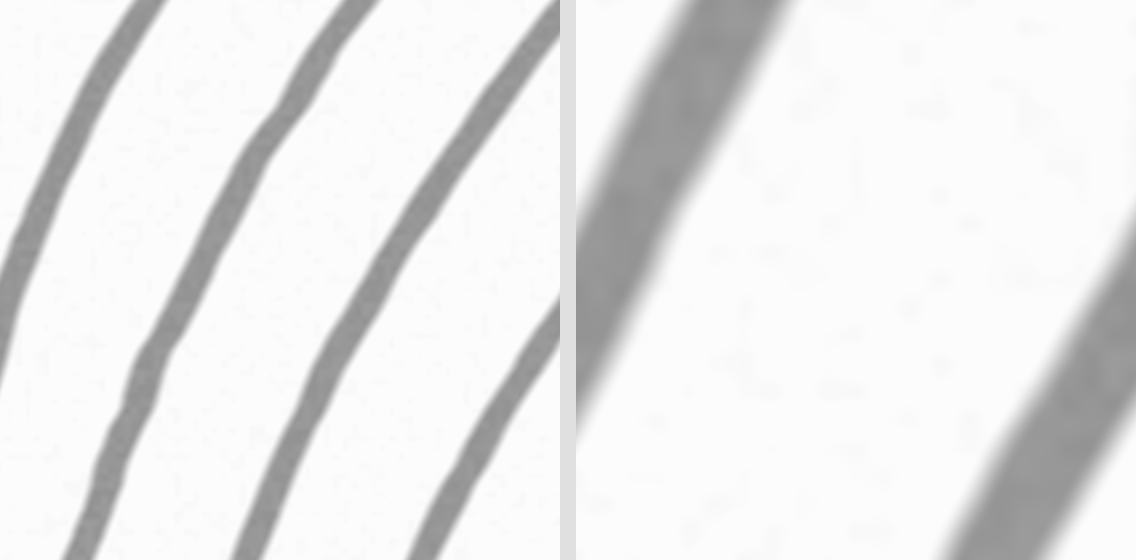
Left: the whole. Right: its middle third, enlarged.
Reproduce this pattern procedurally as a WebGL 1 fragment shader.

```glsl
precision highp float;
// Four soft grey brush strokes sweep up to the right across near-white paper.
// Each stroke is a parabola x(y) with noise for its hand-drawn waver and width;
// faint value noise mottles the ink and specks the paper.

uniform vec2 u_resolution;

const int STROKES = 4;
// Stroke centre: x = FOOT + y * (LEAN + y * BEND), one component per stroke.
const vec4 FOOT = vec4(-0.074, 0.143, 0.436, 0.755);
const vec4 LEAN = vec4(0.057, 0.301, 0.376, 0.450);
const vec4 BEND = vec4(0.284, 0.198, 0.208, 0.270);
const vec4 WAVER = vec4(0.005, 0.010, 0.006, 0.008);

const float HALF_WIDTH = 0.0262;
const float WIDTH_VARIATION = 0.0035;
const float EDGE_SOFTNESS = 0.0115;
const float WAVER_FREQUENCY = 11.0;
const float INK_GRAIN = 75.0;
const float PAPER_GRAIN = 60.0;
const vec3 INK = vec3(0.59);
const vec3 PAPER = vec3(0.988);

float hash(vec2 cell) {
    vec3 q = fract(cell.xyx * vec3(0.1031, 0.1030, 0.0973));
    q += dot(q, q.yzx + 33.33);
    return fract((q.x + q.y) * q.z);
}

float valueNoise(vec2 p) {
    vec2 cell = floor(p);
    vec2 f = fract(p);
    f = f * f * (3.0 - 2.0 * f);
    float low = mix(hash(cell), hash(cell + vec2(1.0, 0.0)), f.x);
    float high = mix(hash(cell + vec2(0.0, 1.0)), hash(cell + vec2(1.0, 1.0)), f.x);
    return mix(low, high, f.y);
}

// Signed noise along one stroke, with a finer octave for small kinks.
float strokeNoise(float y, float seed) {
    float broad = valueNoise(vec2(y * WAVER_FREQUENCY, seed)) - 0.5;
    float fine = valueNoise(vec2(y * WAVER_FREQUENCY * 2.7, seed + 40.0)) - 0.5;
    return broad + 0.5 * fine;
}

float strokeCoverage(vec2 p, float foot, float lean, float bend, float waver, float seed) {
    float centre = foot + p.y * (lean + p.y * bend);
    float slope = lean + 2.0 * bend * p.y;
    centre += waver * strokeNoise(p.y, seed);
    // Dividing by the curve's steepness turns horizontal offset into distance.
    float dist = abs(p.x - centre) / sqrt(1.0 + slope * slope);
    float halfWidth = HALF_WIDTH + WIDTH_VARIATION * strokeNoise(p.y, seed + 17.0);
    float soft = max(EDGE_SOFTNESS, 0.75 / min(u_resolution.x, u_resolution.y));
    return 1.0 - smoothstep(halfWidth - soft, halfWidth + soft, dist);
}

void main() {
    vec2 p = gl_FragCoord.xy / u_resolution;

    // Strokes
    float ink = 0.0;
    for (int i = 0; i < STROKES; i++) {
        float seed = 3.0 + 7.0 * float(i);
        ink = max(ink, strokeCoverage(p, FOOT[i], LEAN[i], BEND[i], WAVER[i], seed));
    }

    // Surface variation
    float mottle = valueNoise(p * INK_GRAIN) - 0.5;
    float speck = smoothstep(0.6, 1.0, valueNoise(p * PAPER_GRAIN + 90.0));
    vec3 inkColour = INK + 0.04 * mottle;
    vec3 paperColour = PAPER - 0.014 * speck;

    gl_FragColor = vec4(mix(paperColour, inkColour, ink), 1.0);
}
```
